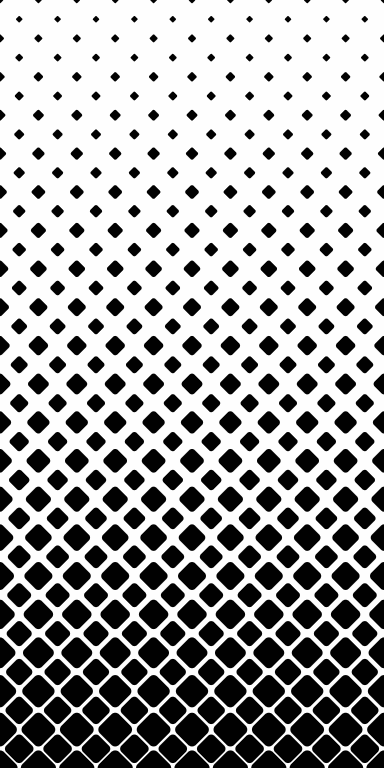
This pattern is drawn by a WebGL 2 fragment shader. Its source:

```glsl
#version 300 es
precision highp float;
// Halftone of rounded diamonds on two interleaved grids, growing from top to bottom.

uniform vec2 u_resolution;
out vec4 fragColor;

// Signed distance to a rounded diamond; reach is the centre-to-corner length before rounding.
float roundedDiamond(vec2 p, float reach) {
    vec2 turned = abs(vec2(p.x + p.y, p.x - p.y)) * 0.70711;
    float halfSide = reach * 0.70711;
    float corner = halfSide * 0.4;
    vec2 d = turned - halfSide + corner;
    return length(max(d, 0.0)) + min(max(d.x, d.y), 0.0) - corner;
}

// Nearest diamond of a unit grid, sized by the height of its centre.
float diamondGrid(vec2 p, float offset, float startReach, float growth) {
    vec2 centre = floor(p - offset + 0.5) + offset;
    return roundedDiamond(p - centre, startReach + growth * centre.y / 20.0);
}

void main() {
    // Twenty cells down the canvas, measured from the top left.
    float cell = u_resolution.y / 20.0;
    vec2 p = vec2(gl_FragCoord.x, u_resolution.y - gl_FragCoord.y) / cell;

    float largeGrid = diamondGrid(p, 0.0, 0.094, 0.424);
    float smallGrid = diamondGrid(p, 0.5, 0.085, 0.344);

    // Edge smoothing one pixel wide.
    float ink = clamp(0.5 - min(largeGrid, smallGrid) * cell, 0.0, 1.0);
    fragColor = vec4(vec3(mix(0.995, 0.005, ink)), 1.0);
}
```
